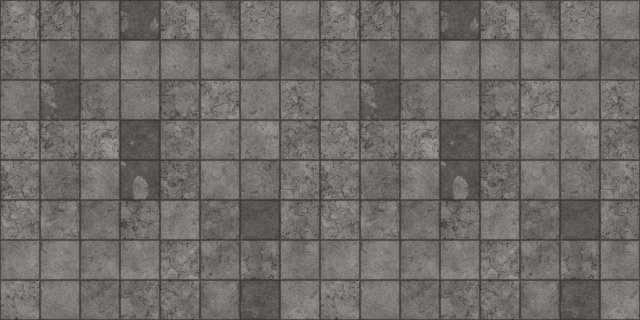
This texture is drawn by a Shadertoy shader. Its source:

```glsl
const float ROWS = 8.0;      // tiles down the canvas
const float PERIOD = 8.0;    // the layout repeats after this many tiles
const float JOINT_HALF_WIDTH = 0.014;
const float SLAB_TONE = 0.468;
const float BED_TONE = 0.352;
const float JOINT_TONE = 0.20;
const vec3 WARM_TINT = vec3(0.0, -0.009, -0.028);

float hash(vec2 p) {
    vec3 h = fract(vec3(p.xyx) * 0.1031);
    h += dot(h, h.yzx + 33.33);
    return fract((h.x + h.y) * h.z);
}

vec2 hash2(vec2 p) {
    return vec2(hash(p), hash(p + 57.3));
}

float valueNoise(vec2 p) {
    vec2 i = floor(p), f = fract(p);
    f = f * f * (3.0 - 2.0 * f);
    float low = mix(hash(i), hash(i + vec2(1, 0)), f.x);
    float high = mix(hash(i + vec2(0, 1)), hash(i + vec2(1, 1)), f.x);
    return mix(low, high, f.y);
}

float fbm(vec2 p) {
    float sum = 0.0, amplitude = 0.53;
    for (int i = 0; i < 4; i++) {
        sum += amplitude * valueNoise(p);
        p = mat2(1.6, 1.2, -1.2, 1.6) * p + 7.1;
        amplitude *= 0.5;
    }
    return sum;
}

// Gap between the two nearest scattered points: zero along cell borders
float cellBorder(vec2 p) {
    vec2 i = floor(p);
    float nearest = 9.0, second = 9.0;
    for (int y = -1; y <= 1; y++)
    for (int x = -1; x <= 1; x++) {
        vec2 n = i + vec2(x, y);
        float d = length(n + hash2(n) - p);
        second = min(second, max(nearest, d));
        nearest = min(nearest, d);
    }
    return second - nearest;
}

// Smooth coverage of the region where d is below width
float cover(float d, float width, float blur) {
    return clamp((width - d) / blur + 0.5, 0.0, 1.0);
}

// One for the six tiles scattered down the layout that lost their top layer
float lostSlab(vec2 cell) {
    float lost = 0.0;
    for (int i = 0; i < 6; i++) {
        float k = float(i);
        vec2 spot = vec2(3.4 + k * (7.725 - 1.725 * k), 7.25 - 1.3 * k);
        vec2 gap = abs(floor(mod(spot, PERIOD)) - cell);
        lost = max(lost, 1.0 - step(0.5, gap.x + gap.y));
    }
    return lost;
}

// Stone surface with stains, pale crust and fine grain
float slabTone(vec2 q, float shade, float wear) {
    float tone = SLAB_TONE + 0.075 * (shade - 0.5);
    tone += 0.17 * (fbm(q * 2.6) - 0.5);
    float crust = smoothstep(0.50, 0.68, fbm(q * 6.0 + 31.0));
    tone += crust * mix(0.015, 0.065, wear);
    float pits = smoothstep(0.66, 0.78, fbm(q * 9.0 + 83.0));
    return tone - 0.07 * pits;
}

// Branching cracks confined to weathered patches
float cracks(vec2 q, float wear, float pixel) {
    vec2 warp = vec2(fbm(q * 5.0), fbm(q * 5.0 + 19.0)) - 0.5;
    float border = cellBorder(q * 3.2 + warp * 1.6);
    float patches = smoothstep(0.40, 0.56, fbm(q * 1.9 + 47.0) + 0.16 * wear);
    return cover(border, 0.055, 0.05 + 3.2 * pixel) * patches;
}

void mainImage(out vec4 fragColor, in vec2 fragCoord) {
    float pixel = ROWS / iResolution.y;
    vec2 p = fragCoord * pixel;
    vec2 cell = mod(floor(p), PERIOD);
    vec2 local = fract(p);
    vec2 q = local + cell * 17.3 + 5.0;

    float shade = hash(cell + 11.0);
    float wear = smoothstep(0.45, 0.9, hash(cell + 29.0));
    vec2 side = min(local, 1.0 - local);
    float edge = min(side.x, side.y);

    // Stone and cracks
    float tone = slabTone(q, shade, wear);
    tone -= cracks(q, wear, pixel) * mix(0.035, 0.15, wear);

    // Chipped rims
    float chip = edge + 0.32 * (fbm(q * 5.0 + 61.0) - 0.28);
    tone -= 0.08 * cover(chip, 0.015, 0.02 + pixel);

    // Dark bed showing where the slab has broken away
    float remnant = fbm(q * 2.3 + 13.0);
    float exposed = lostSlab(cell) * cover(remnant, 0.64, 0.03 + pixel);
    float bed = BED_TONE + 0.11 * (fbm(q * 4.0 + 71.0) - 0.5);
    tone = mix(tone, bed, exposed);

    // Grain, grimy edges and joints
    tone += 0.085 * (valueNoise(q * 29.0) - 0.5);
    tone -= 0.06 * exp(-edge * 24.0);
    tone = mix(tone, JOINT_TONE, cover(edge, JOINT_HALF_WIDTH, pixel));

    fragColor = vec4(clamp(tone + WARM_TINT, 0.0, 1.0), 1.0);
}
```
